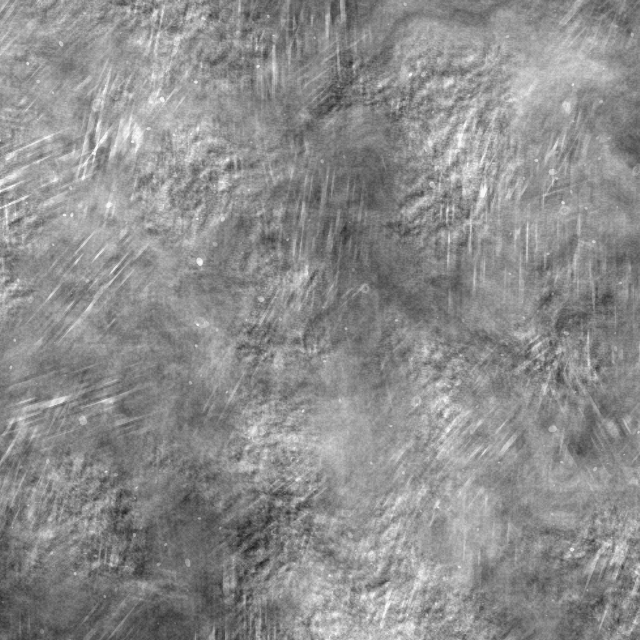
This texture is drawn by a WebGL 2 fragment shader. Its source:

```glsl
#version 300 es
precision highp float;
// Worn grey plaster: soft cloudy tones, embossed crust and fine grain,
// overlaid with patches of hatched scratches, pale paint flecks and faint rings.
// Noise layers set the tone; jittered grids scatter the marks.

#define BASE_TONE 0.536
#define CLOUD_SCALE 3.6
#define CLOUD_CONTRAST 0.62
#define MOTTLE_CONTRAST 0.34
#define CRUST_DEPTH 0.42
#define GRAIN_CONTRAST 0.19
#define SCRATCH_LIGHT 0.25
#define SCRATCH_LEAN 1.1
#define FLECK_LIGHT 0.27
#define RING_LIGHT 0.10

uniform vec2 u_resolution;
out vec4 fragColor;

float hash(vec2 p) {
    return fract(sin(dot(p, vec2(127.1, 311.7))) * 43758.545);
}

vec2 hash2(vec2 p) {
    return vec2(hash(p), hash(p + 57.3));
}

mat2 rotation(float angle) {
    float c = cos(angle), s = sin(angle);
    return mat2(c, -s, s, c);
}

float noise(vec2 p) {
    vec2 cell = floor(p), f = fract(p);
    f = f * f * (3.0 - 2.0 * f);
    float low = mix(hash(cell), hash(cell + vec2(1, 0)), f.x);
    float high = mix(hash(cell + vec2(0, 1)), hash(cell + vec2(1, 1)), f.x);
    return mix(low, high, f.y);
}

float fbm(vec2 p, int octaves) {
    float sum = 0.0, weight = 0.5, total = 0.0;
    for (int i = 0; i < octaves; i++) {
        sum += weight * noise(p);
        total += weight;
        weight *= 0.55;
        p = rotation(0.65) * p * 2.03 + 17.1;
    }
    return sum / total;
}

// Patches of parallel strokes, each with its own direction and strength.
float scratches(vec2 p, float cells, float seed) {
    vec2 home = floor(p * cells);
    float sum = 0.0;
    for (int y = -1; y <= 1; y++)
    for (int x = -1; x <= 1; x++) {
        vec2 cell = home + vec2(x, y);
        vec2 rnd = hash2(cell + seed), kind = hash2(cell + seed + 9.7);
        vec2 d = p - (cell + rnd) / cells;
        float spread = kind.x < 0.65 ? 1.1 : 3.1;
        vec2 q = rotation(SCRATCH_LEAN + (rnd.y - 0.5) * spread) * d;
        float reach = length(q * vec2(0.8, 1.3)) * cells;
        float fade = (1.0 - smoothstep(0.15, 0.95, reach)) * kind.y * kind.y;
        float stroke = noise(q * vec2(22.0, 210.0) + rnd * 90.0);
        sum += fade * (smoothstep(0.58, 0.92, stroke) - 0.4 * smoothstep(0.42, 0.1, stroke));
    }
    return sum;
}

// Scattered oval marks: x holds filled flecks, y holds thin rings.
vec2 spots(vec2 p, float cells, float density, float seed) {
    vec2 home = floor(p * cells), marks = vec2(0.0);
    float soft = 0.6 / u_resolution.y + 0.0005;
    for (int y = -1; y <= 1; y++)
    for (int x = -1; x <= 1; x++) {
        vec2 cell = home + vec2(x, y);
        vec2 rnd = hash2(cell + seed), kind = hash2(cell + seed + 31.3);
        vec2 d = rotation(kind.x * 40.0) * (p - (cell + rnd) / cells);
        float size = mix(0.04, 0.13, kind.x * kind.x) / cells;
        float wobble = (noise(p * 150.0) - 0.5) * size * 0.7;
        float dist = length(d * vec2(1.0, 1.35)) - size + wobble;
        float present = step(kind.y, density) * (0.35 + 0.65 * rnd.x);
        float fill = 1.0 - smoothstep(-soft, soft, dist);
        float rim = 1.0 - smoothstep(soft, soft * 2.5, abs(dist));
        marks = max(marks, present * vec2(fill, rim));
    }
    return marks;
}

void main() {
    vec2 p = gl_FragCoord.xy / u_resolution.y;

    // Cloudy tone and mid-sized mottling
    vec2 warp = vec2(fbm(p * 5.0 + 3.1, 3), fbm(p * 5.0 + 41.7, 3)) - 0.5;
    float cloud = fbm(p * CLOUD_SCALE + warp * 0.9 + 8.0, 5) - 0.5;
    float mottle = fbm(p * 24.0 + warp * 4.0, 4) - 0.5;
    float tone = BASE_TONE + cloud * CLOUD_CONTRAST + mottle * MOTTLE_CONTRAST;

    // Embossed crust in rough areas
    float rough = smoothstep(0.38, 0.68, fbm(p * 7.0 + 23.0, 3));
    vec2 crustPos = p * 62.0 + warp * 6.0;
    float relief = fbm(crustPos, 3) - fbm(crustPos + vec2(-0.28, 0.35), 3);
    tone += relief * CRUST_DEPTH * (0.3 + rough);

    // Fine grain and tiny pale specks
    float grain = noise(p * 250.0) * 0.45 + noise(p * 490.0 + 7.7) * 0.55 - 0.5;
    tone += grain * GRAIN_CONTRAST * (0.85 + 0.5 * rough);
    tone += 0.13 * smoothstep(0.84, 0.97, noise(p * 200.0 + 60.0)) * rough;

    // Hatched scratches, worn through unevenly
    float wear = 0.35 + 0.9 * smoothstep(0.35, 0.65, fbm(p * 30.0 + 5.0, 2));
    float hatch = scratches(p, 6.0, 1.0) + 0.8 * scratches(p, 11.0, 71.0);
    tone += SCRATCH_LIGHT * hatch * wear;

    // Paint flecks and rings
    float flecks = max(spots(p, 19.0, 0.17, 5.0).x, spots(p, 42.0, 0.16, 83.0).x);
    vec2 stains = spots(p, 12.0, 0.3, 140.0);
    tone += FLECK_LIGHT * flecks + RING_LIGHT * (stains.y + 0.35 * stains.x);

    fragColor = vec4(vec3(clamp(tone, 0.08, 0.96)), 1.0);
}
```
